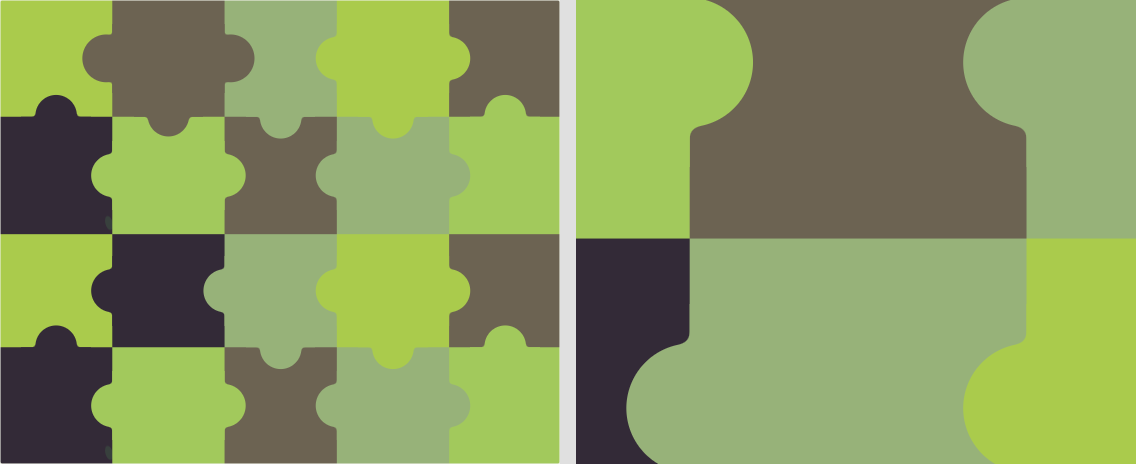
Left, the full canvas; right, a detail of the centre.
Reproduce this pattern procedurally as a Shadertoy shader.

```glsl
// Flat jigsaw of five by four pieces in lime, green, sage, brown and dark plum.

const vec3 PALETTE[5] = vec3[5](
    vec3(0.665, 0.797, 0.298),   // lime
    vec3(0.637, 0.788, 0.362),   // green
    vec3(0.592, 0.698, 0.475),   // sage
    vec3(0.422, 0.388, 0.320),   // brown
    vec3(0.200, 0.163, 0.216));  // plum
const int LOWER_ROW[5] = int[5](4, 1, 3, 2, 1);
const int UPPER_ROW[5] = int[5](0, 4, 2, 0, 3);
const float ROW_EDGE[5] = float[5](0.0, 0.2516, 0.4953, 0.7484, 1.0);

float aspect, pixel;

float columnEdge(int col) { return 0.2005 * aspect * float(col); }

vec3 pieceColor(int col, int row) {
    if (col == 1 && row == 3) return PALETTE[3];
    return PALETTE[row % 2 == 0 ? LOWER_ROW[col] : UPPER_ROW[col]];
}

// Antialiased coverage: 1 inside, 0 outside
float coverage(float dist) { return clamp(0.5 - dist / pixel, 0.0, 1.0); }

float band(float x, float lo, float hi) { return coverage(lo - x) - coverage(hi - x); }

float smoothMin(float a, float b, float k) {
    float h = max(k - abs(a - b), 0.0) / k;
    return min(a, b) - 0.25 * k * h * h;
}

// Round tab with a filleted neck; q.x points out of the owning piece
float tabMask(vec2 q, float radius, float reach) {
    if (q.x < -0.004 || q.x > 0.09 || abs(q.y) > 0.075) return 0.0;
    float knob = length(q - vec2(reach - radius, 0.0)) - radius;
    return coverage(smoothMin(q.x, knob, 0.009));
}

void mainImage(out vec4 fragColor, in vec2 fragCoord) {
    vec2 p = fragCoord / iResolution.y;
    aspect = iResolution.x / iResolution.y;
    pixel = 1.0 / iResolution.y;
    vec3 color = vec3(0.0);

    // Square bodies, with a faint smudge at the foot of the plum edge pieces
    for (int row = 0; row < 4; row++)
    for (int col = 0; col < 5; col++) {
        vec3 body = pieceColor(col, row);
        if (col == 0 && row % 2 == 0) {
            vec2 q = p - vec2(columnEdge(1) - 0.007, ROW_EDGE[row] + 0.024);
            q.x += 0.2 * q.y;
            float smudge = (length(q / vec2(0.008, 0.015)) - 1.0) * 0.008;
            body = mix(body, vec3(0.22, 0.25, 0.24), coverage(smudge));
        }
        color += body * band(p.x, columnEdge(col), columnEdge(col + 1))
                      * band(p.y, ROW_EDGE[row], ROW_EDGE[row + 1]);
    }

    // Sideways tabs, larger on the brown piece of the top row
    for (int row = 0; row < 4; row++)
    for (int edge = 1; edge < 5; edge++) {
        bool toRight = edge % 2 == 0 && !(edge == 2 && row == 1);
        bool large = row == 3 && edge < 3;
        vec2 q = p - vec2(columnEdge(edge), 0.5 * (ROW_EDGE[row] + ROW_EDGE[row + 1]));
        if (!toRight) q.x = -q.x;
        float mask = large ? tabMask(q, 0.0515, 0.0645) : tabMask(q, 0.0465, 0.0455);
        color = mix(color, pieceColor(toRight ? edge - 1 : edge, row), mask);
    }

    // Upright tabs: outer columns point up, inner ones down
    for (int edge = 1; edge < 4; edge += 2)
    for (int col = 0; col < 5; col++) {
        if (col == 1 && edge == 1) continue;
        bool up = col % 4 == 0;
        vec2 q = p - vec2(0.5 * (columnEdge(col) + columnEdge(col + 1)), ROW_EDGE[edge]);
        if (!up) q.y = -q.y;
        float mask = tabMask(q.yx, 0.0447, col == 1 ? 0.0425 : 0.0470);
        color = mix(color, pieceColor(col, up ? edge - 1 : edge), mask);
    }

    // Pale hairline around the sheet, with slightly rounded corners
    vec2 corner = abs(p - 0.5 * vec2(aspect, 1.0)) - 0.5 * vec2(aspect, 1.0) + 0.005;
    float sheet = length(max(corner, 0.0)) + min(max(corner.x, corner.y), 0.0) - 0.0038;
    color = mix(vec3(0.93, 0.94, 0.90), color, coverage(sheet));

    fragColor = vec4(color, 1.0);
}
```
